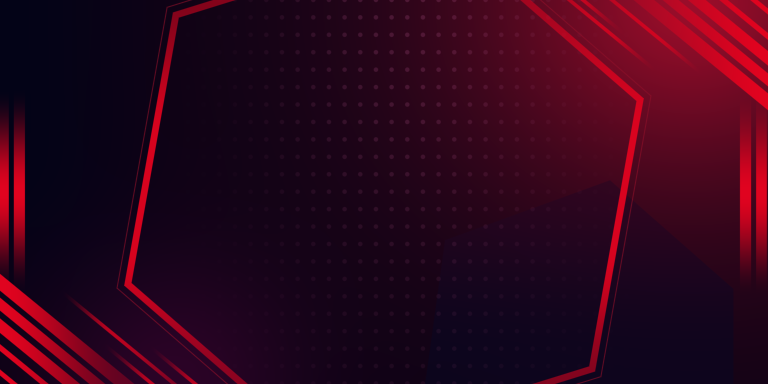
Give the GLSL for this background, as a WebGL 2 fragment shader.

```glsl
#version 300 es
precision highp float;
// Dark hexagonal frame with a red corner glow, dot grid, side bars and diagonal stripes.

uniform vec2 u_resolution;
out vec4 fragColor;

// Colours
const vec3 NIGHT = vec3(0.045, 0.008, 0.080);
const vec3 NAVY = vec3(0.008, 0.010, 0.090);
const vec3 PLUM = vec3(0.120, 0.004, 0.070);
const vec3 GLOW = vec3(0.560, 0.045, 0.085);
const vec3 RED = vec3(0.880, 0.010, 0.120);
const vec3 THIN_RED = vec3(0.560, 0.060, 0.160);
const vec3 DOT_TINT = vec3(0.620, 0.280, 0.480);
const vec3 PANEL_TOP = vec3(0.150, 0.020, 0.130);
const vec3 PANEL_BASE = vec3(0.035, 0.025, 0.130);

// Layout, in canvas heights measured from the centre
const vec2 GLOW_CENTRE = vec2(0.80, 0.50);
const float GLOW_RADIUS = 0.52;
const vec2 DOT_STEP = vec2(0.0408, 0.0454);
const vec2 DOT_ORIGIN = vec2(-0.021, 0.137);
const float DOT_RADIUS = 0.0058;
const float FRAME_HALF = 0.0088;
const float OUTLINE_GAP = 0.026;
const float STRIPE_SLOPE = 0.82;

// Corner stripes: offset down the side edge, half thickness
const vec2 STRIPES[5] = vec2[5](vec2(0.265, 0.022), vec2(0.208, 0.017),
    vec2(0.152, 0.019), vec2(0.095, 0.009), vec2(0.030, 0.008));
// Loose streaks: offset down the side edge, start distance from that edge
const vec2 STREAKS_TOP[3] = vec2[3](vec2(0.333, 0.17), vec2(0.424, 0.29), vec2(0.395, 0.37));
const vec2 STREAKS_LOW[3] = vec2[3](vec2(0.372, 0.16), vec2(0.325, 0.27), vec2(0.417, 0.39));

float pixel;

// Smooth coverage of the region where the distance is negative
float fill(float d) {
    return 1.0 - smoothstep(-0.75 * pixel, 0.75 * pixel, d);
}

float slab(vec2 q, vec2 normal, float offset) {
    return abs(dot(q, normal)) - offset;
}

// Centrally symmetric hexagon made of three slabs
float hexagon(vec2 q) {
    float side = slab(q, vec2(0.9845, -0.1756), 0.6145);
    float shallow = slab(q, vec2(-0.297, 0.955), 0.601);
    float steep = slab(q, vec2(0.656, 0.755), 0.619);
    return max(side, max(shallow, steep));
}

// Faint faceted panel at the lower right
float panel(vec2 q) {
    float roof = max(dot(q, vec2(-0.341, 0.940)) + 0.172, dot(q, vec2(0.661, 0.751)) - 0.412);
    return max(roof, max(dot(q, vec2(-0.990, 0.137)) + 0.1745, q.x - 0.91));
}

vec3 backdrop(vec2 q) {
    vec3 col = mix(NIGHT, NAVY, smoothstep(-0.45, -1.0, q.x) * smoothstep(-0.5, 0.1, q.y));
    col += PLUM * exp(-dot(q - vec2(-0.55, -0.5), q - vec2(-0.55, -0.5)) / 0.10);
    float d = length((q - GLOW_CENTRE) * vec2(0.88, 1.0)) / GLOW_RADIUS;
    col += GLOW * exp(-pow(d, 1.5));
    vec3 tint = mix(PANEL_BASE, PANEL_TOP, smoothstep(-0.42, 0.05, q.y));
    return mix(col, tint, 0.6 * fill(panel(q)));
}

float dots(vec2 q) {
    vec2 cell = (fract((q - DOT_ORIGIN) / DOT_STEP + 0.5) - 0.5) * DOT_STEP;
    float spread = smoothstep(0.62, 0.0, abs(q.x - 0.07));
    return fill(length(cell) - DOT_RADIUS) * spread * mix(0.10, 0.28, smoothstep(-0.5, 0.5, q.y));
}

// Two upright bars beside each side edge, brightest at mid height
float sideBars(vec2 q, float edge) {
    float e = edge - (q.x > 0.0 ? 0.008 : 0.0);
    float bars = max(fill(abs(e - 0.0090) - 0.0140), fill(abs(e - 0.0505) - 0.0145));
    return bars * smoothstep(0.27, 0.0, abs(q.y));
}

// Diagonal stripes and streaks, repeated by a half turn in the opposite corner
float diagonals(vec2 q, float edge) {
    bool top = q.x + q.y > 0.0;
    float drop = 0.5 - (top ? q.y : -q.y) + STRIPE_SLOPE * edge;
    float thickness = inversesqrt(1.0 + STRIPE_SLOPE * STRIPE_SLOPE);
    float corner = step(0.0, q.x * q.y);
    float amount = 0.0;
    for (int i = 0; i < 5; i++) {
        float stripe = fill((abs(drop - STRIPES[i].x) - STRIPES[i].y) * thickness);
        amount = max(amount, stripe * mix(1.0, 0.3, smoothstep(0.0, 0.36, edge)));
    }
    for (int i = 0; i < 3; i++) {
        vec2 streak = top ? STREAKS_TOP[i] : STREAKS_LOW[i];
        float along = edge - streak.x * 0.0 - streak.y;
        float fade = smoothstep(0.0, 0.13, along) * (1.0 - 0.5 * smoothstep(0.13, 0.35, along));
        amount = max(amount, 0.8 * fade * fill((abs(drop - streak.x) - 0.006) * thickness));
    }
    return amount * corner;
}

void main() {
    pixel = 1.0 / u_resolution.y;
    vec2 q = (gl_FragCoord.xy - 0.5 * u_resolution) * pixel;
    float edge = 0.5 * u_resolution.x * pixel - abs(q.x);

    vec3 col = backdrop(q);
    col = mix(col, DOT_TINT, dots(q));

    // Frame with its thin outline
    float hex = hexagon(q);
    float frameLight = mix(0.95, 0.55, smoothstep(0.15, 0.5, abs(q.y)));
    col = mix(col, THIN_RED, 0.65 * fill(abs(hex - OUTLINE_GAP) - 0.0013));
    col = mix(col, RED, frameLight * fill(abs(hex) - FRAME_HALF));

    col = mix(col, RED, sideBars(q, edge));
    col = mix(col, RED, diagonals(q, edge));
    fragColor = vec4(col, 1.0);
}
```
